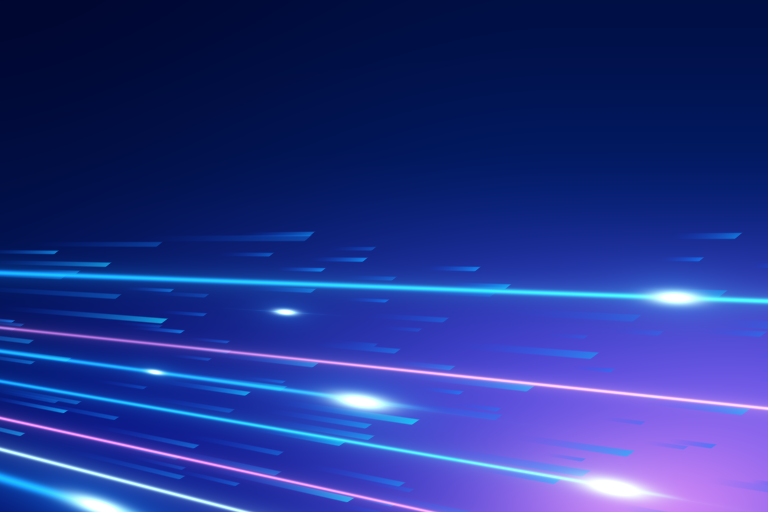
A WebGL 1 fragment shader for this background:

```glsl
precision highp float;
// Streaks and beams of light fanning rightward over a navy to violet glow.

uniform vec2 u_resolution;

#define VANISH vec2(-1.5625, 0.525)
#define ROW 0.0095
#define CELL 0.42
#define DENSITY 0.56
#define STREAK_ALPHA 0.85
#define BLUE vec3(0.04, 0.30, 1.0)
#define CYAN vec3(0.08, 0.80, 0.98)
#define PINK vec3(0.90, 0.50, 0.98)
#define WHITE vec3(0.93, 0.97, 1.0)

float hash(vec2 p) {
  vec3 q = fract(vec3(p.xyx) * 0.1031);
  q += dot(q, q.yzx + 33.33);
  return fract((q.x + q.y) * q.z);
}

// Soft round falloff with separate radii
float blob(vec2 p, vec2 center, vec2 radius) {
  vec2 d = (p - center) / radius;
  return exp(-dot(d, d));
}

vec3 screenBlend(vec3 base, vec3 light) {
  return base + clamp(light, 0.0, 1.0) * (1.0 - base);
}

vec3 backdrop(vec2 p) {
  float right = smoothstep(-0.1, 1.1, p.x);
  float low = 1.0 - smoothstep(0.4, 1.08, p.y);
  vec3 col = mix(vec3(0.0, 0.025, 0.18), vec3(0.01, 0.13, 0.46), low * (0.4 + 0.6 * right));
  col += vec3(0.0, 0.03, 0.08) * right * (1.0 - low);
  float violet = (1.0 - smoothstep(0.2, 0.72, p.y)) * smoothstep(-0.15, 1.15, p.x);
  col = mix(col, vec3(0.25, 0.25, 0.83), violet);
  col = mix(col, vec3(0.03, 0.08, 0.60), 0.6 * blob(p, vec2(0.2, 0.1), vec2(0.45, 0.3)));
  col = mix(col, vec3(0.52, 0.40, 0.94), 0.8 * blob(p, vec2(1.45, 0.14), vec2(0.5, 0.22)));
  return mix(col, vec3(0.86, 0.52, 0.97), 0.85 * blob(p, vec2(1.28, 0.0), vec2(0.32, 0.15)));
}

// One layer of slanted bars lying in rows of equal slope
vec3 addStreaks(vec3 col, vec2 p, float slope, float layer) {
  float reach = p.x - VANISH.x;
  float aa = 1.0 / u_resolution.y;
  float lane = slope / ROW + layer * 0.37;
  float row = floor(lane);
  float rowSlope = (row + 0.5 - layer * 0.37) * ROW;
  vec2 seed = vec2(row + 50.0, layer * 17.0 + 3.0);
  float along = p.x / CELL + hash(seed) + 4.0;
  seed += vec2(0.0, floor(along) * 7.0);
  float size = hash(seed + 11.0);
  float bright = hash(seed + 23.0);

  float across = (fract(lane) - 0.5) * ROW * reach;
  float thickness = ROW * reach * mix(0.13, 0.29, size);
  float span = mix(0.08, 0.34, size * size);
  float toHead = fract(along) * CELL + across * 1.2 - CELL * 0.94;
  float t = clamp(toHead / span + 1.0, 0.0, 1.0);
  float mask = 1.0 - smoothstep(-aa, aa, toHead);
  mask *= 1.0 - smoothstep(thickness - aa, thickness + aa, abs(across));
  mask *= step(-0.016, rowSlope) * step(rowSlope, 0.25);
  mask *= step(hash(seed + 37.0), DENSITY * smoothstep(-0.05, 0.04, rowSlope));
  vec3 tint = mix(BLUE, CYAN, t * mix(0.25, 1.0, size * bright + 0.15));
  return mix(col, tint, mask * pow(t, 1.3) * STREAK_ALPHA * mix(0.35, 1.0, bright));
}

// Thin bright line with a soft halo along one slope
vec3 beam(vec2 p, float slope, float lineSlope, float width, vec3 tint) {
  float d = abs(slope - lineSlope) * (p.x - VANISH.x);
  float core = exp(-d * d / (width * width));
  return tint * (core + 0.35 * exp(-d / (width * 3.5)));
}

// Stretched lens glow sitting on a beam
vec3 flare(vec2 p, float slope, float lineSlope, float x, float size, vec3 halo) {
  vec2 e = vec2(p.x - x, (slope - lineSlope) * (p.x - VANISH.x)) / size;
  float core = exp(-dot(e * vec2(1.0, 3.6), e * vec2(1.0, 3.6)));
  float glow = exp(-1.1 * length(e * vec2(0.65, 1.5)));
  float spike = exp(-abs(e.x) * 0.6 - abs(e.y) * 14.0);
  return WHITE * core * 1.3 + halo * (0.65 * glow + 0.6 * spike);
}

void main() {
  vec2 p = gl_FragCoord.xy / u_resolution * vec2(1.5, 1.0);
  float slope = (VANISH.y - p.y) / (p.x - VANISH.x);
  vec3 col = backdrop(p);

  for (int i = 0; i < 2; i++) col = addStreaks(col, p, slope, float(i));

  // Beams, from the upper one downward
  vec3 sky = mix(BLUE, CYAN, 0.45);
  col = screenBlend(col, beam(p, slope, 0.0370, 0.0050, mix(sky, CYAN, p.x / 1.5)));
  vec3 rose = mix(PINK * 0.6, vec3(1.0, 0.62, 0.92), smoothstep(0.2, 1.2, p.x));
  col = screenBlend(col, beam(p, slope, 0.1055, 0.0030, rose));
  float fade = 1.0 - smoothstep(0.68, 0.88, p.x);
  col = screenBlend(col, beam(p, slope, 0.1350, 0.0038, sky) * fade);
  fade = 1.0 - smoothstep(1.2, 1.36, p.x);
  col = screenBlend(col, beam(p, slope, 0.1725, 0.0035, mix(sky, CYAN, p.x)) * fade);
  col = screenBlend(col, beam(p, slope, 0.2185, 0.0030, PINK * 0.9));
  col = screenBlend(col, beam(p, slope, 0.2575, 0.0040, mix(sky, WHITE, 0.65)));
  col = screenBlend(col, beam(p, slope, 0.2930, 0.0100, sky));

  // Flares
  col = screenBlend(col, flare(p, slope, 0.0370, 1.320, 0.050, sky));
  col = screenBlend(col, flare(p, slope, 0.0635, 0.558, 0.021, sky));
  col = screenBlend(col, flare(p, slope, 0.1350, 0.303, 0.016, sky));
  col = screenBlend(col, flare(p, slope, 0.1365, 0.705, 0.056, sky));
  col = screenBlend(col, flare(p, slope, 0.1730, 1.200, 0.064, mix(sky, PINK, 0.4)));
  col = screenBlend(col, flare(p, slope, 0.2930, 0.195, 0.060, sky));
  gl_FragColor = vec4(col, 1.0);
}
```
